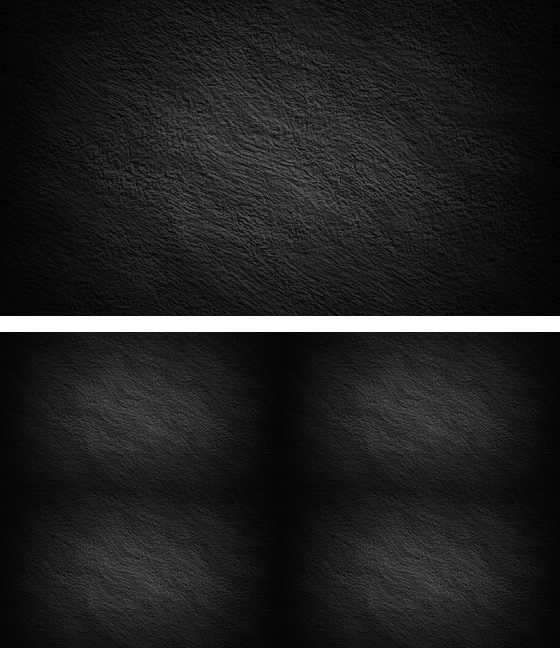
Top, the tile; bottom, the same tile 2 across and 2 down.
Give the GLSL for this texture, as a Shadertoy shader.

```glsl
// Dark trowelled plaster: a wrapped height field of crisp grain, slanted strokes
// and scratches is embossed by light from above, then multiplied by a soft
// glow that fades to near black at the borders. All layers tile.

const float TAU = 6.2831853;
const vec2 LIGHT_STEP = vec2(0.0006, 0.0022); // towards the light, in canvas units
const float EDGE_TONE = 0.021;
const float GLOW_TONE = 0.192;
const float RELIEF_GAIN = 2.4;
const float RELIEF_LIMIT = 0.78;

// Unit gradient for one lattice cell, from an integer hash
vec2 cellGradient(vec2 cell, vec2 period, uint seed) {
    uvec2 c = uvec2(mod(cell, period));
    uint h = c.x * 1597u + c.y * 51749u + seed * 7919u;
    h = (h ^ (h >> 15)) * 73244475u;
    h = (h ^ (h >> 13)) * 73244475u;
    h ^= h >> 16;
    float angle = TAU * float(h & 65535u) / 65536.0;
    return vec2(cos(angle), sin(angle));
}

// Gradient noise with a whole number of cells per canvas
float wrapNoise(vec2 uv, vec2 period, uint seed) {
    vec2 p = uv * period;
    vec2 i = floor(p);
    vec2 f = p - i;
    vec2 w = f * f * f * (f * (f * 6.0 - 15.0) + 10.0);
    vec2 x = vec2(1.0, 0.0);
    float a = dot(cellGradient(i, period, seed), f);
    float b = dot(cellGradient(i + x.xy, period, seed), f - x.xy);
    float c = dot(cellGradient(i + x.yx, period, seed), f - x.yx);
    float d = dot(cellGradient(i + x.xx, period, seed), f - x.xx);
    return mix(mix(a, b, w.x), mix(c, d, w.x), w.y);
}

// Two-component displacement
vec2 warp(vec2 uv, vec2 period, float amount, uint seed) {
    return amount * vec2(wrapNoise(uv, period, seed), wrapNoise(uv, period, seed + 1u));
}

// Whole-number shear: tilts level features down to the right and keeps the wrap
vec2 slant(vec2 uv) {
    return vec2(uv.x, uv.y + uv.x);
}

// Fine isotropic grain, from lumps down to single specks
float grainHeight(vec2 uv) {
    float swell = wrapNoise(uv, vec2(60.0, 34.0), 3u);
    float lumps = wrapNoise(uv, vec2(118.0, 67.0), 4u);
    float grit = wrapNoise(uv, vec2(252.0, 142.0), 5u);
    return 0.6 * swell + 0.6 * lumps + 0.6 * grit;
}

// Short wrinkles: slanted in some patches, upright in others
float wrinkleHeight(vec2 uv, float slanted) {
    float oblique = wrapNoise(slant(uv), vec2(96.0, 134.0), 6u);
    float upright = wrapNoise(uv, vec2(184.0, 72.0), 7u);
    return mix(1.5 * upright, oblique, slanted);
}

// Long trowel marks, as narrow grooves between flat bands
float strokeHeight(vec2 uv, vec2 period, uint seed) {
    float fine = wrapNoise(uv, period, seed);
    float groove = 1.0 - smoothstep(0.0, 0.14, abs(wrapNoise(uv, period * 0.5, seed + 1u)));
    return fine - 0.2 * groove;
}

// Sparse thin scratches, present only in some patches
float scratchDepth(vec2 uv, vec2 period, uint seed) {
    float line = 1.0 - smoothstep(0.0, 0.06, abs(wrapNoise(uv, period, seed)));
    return line * smoothstep(0.12, 0.35, wrapNoise(uv, vec2(11.0, 7.0), seed + 1u));
}

// Rare small pits
float pitDepth(vec2 uv) {
    return smoothstep(0.38, 0.58, wrapNoise(uv, vec2(56.0, 28.0), 42u));
}

// character: x roughness, y share of slanted wrinkles, z strength of strokes
float plasterHeight(vec2 uv, vec3 character) {
    vec2 p = uv + warp(uv, vec2(40.0, 23.0), 0.006, 1u);
    vec2 bent = uv + warp(uv, vec2(5.0, 3.0), 0.045, 10u)
                   + warp(uv, vec2(26.0, 15.0), 0.007, 12u);
    float surface = grainHeight(p) + 0.5 * wrinkleHeight(p, character.y);
    float oblique = strokeHeight(slant(bent), vec2(28.0, 88.0), 14u);
    float level = strokeHeight(bent, vec2(24.0, 70.0), 20u);
    float strokes = mix(0.6 * level, oblique, character.y);
    float scratches = scratchDepth(slant(bent), vec2(5.0, 14.0), 30u)
                    + scratchDepth(bent, vec2(14.0, 4.0), 34u);
    return character.x * surface + character.z * strokes
         - 0.25 * scratches - 0.6 * pitDepth(p);
}

// Light pool: smooth across the borders, brightest in the middle
float glow(vec2 uv) {
    vec2 w = pow(max(0.5 - 0.5 * cos(TAU * uv), 0.0), vec2(0.64));
    return w.x * (0.36 + 0.64 * w.y);
}

void mainImage(out vec4 fragColor, in vec2 fragCoord) {
    vec2 uv = fragCoord / iResolution.xy;

    // Slow changes of surface character
    vec2 drift = uv + warp(uv, vec2(8.0, 5.0), 0.06, 50u);
    float patches = wrapNoise(slant(drift), vec2(6.0, 7.0), 52u)
                  + 0.7 * wrapNoise(slant(drift), vec2(18.0, 22.0), 56u);
    float rough = smoothstep(-0.35, 0.35, patches);
    float slanted = smoothstep(-0.25, 0.2, wrapNoise(drift, vec2(4.0, 3.0), 53u));
    vec3 character = vec3(mix(0.65, 1.25, rough), slanted, mix(0.6, 0.35, rough));
    float mottle = 1.0 + 0.28 * wrapNoise(slant(drift), vec2(5.0, 8.0), 54u)
                       + 0.24 * wrapNoise(slant(drift), vec2(14.0, 24.0), 55u);

    // Emboss: slopes facing the light brighten, the others darken
    float relief = plasterHeight(uv, character)
                 - plasterHeight(uv + LIGHT_STEP, character);
    float shade = RELIEF_LIMIT * tanh(RELIEF_GAIN * relief / RELIEF_LIMIT);

    float tone = (EDGE_TONE + GLOW_TONE * glow(uv)) * mottle * (1.0 + shade);
    fragColor = vec4(vec3(tone), 1.0);
}
```
